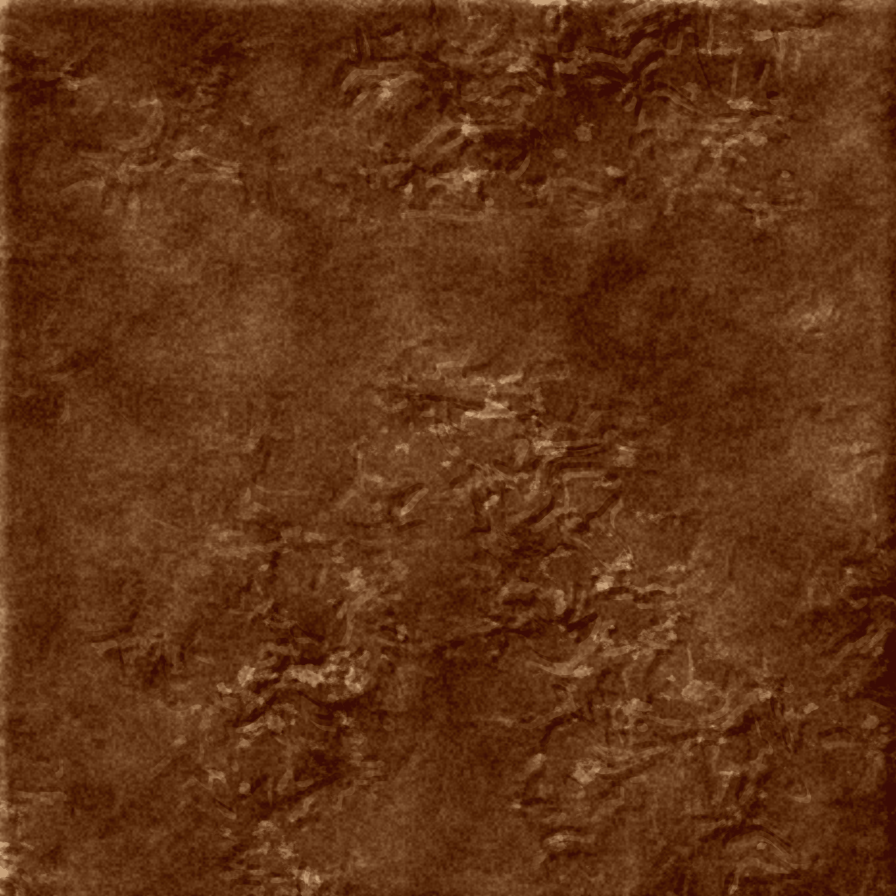
Give the GLSL for this texture, as a Shadertoy shader.

```glsl
float hash(vec2 cell) {
    vec3 q = fract(vec3(cell.xyx) * 0.1031);
    q += dot(q, q.yzx + 33.33);
    return fract((q.x + q.y) * q.z);
}

float noise(vec2 p) {
    vec2 cell = floor(p), f = fract(p);
    f = f * f * (3.0 - 2.0 * f);
    return mix(mix(hash(cell), hash(cell + vec2(1, 0)), f.x),
               mix(hash(cell + vec2(0, 1)), hash(cell + vec2(1, 1)), f.x), f.y);
}

float fbm(vec2 p) {
    float sum = 0.0, amplitude = 0.516;
    for (int i = 0; i < 5; i++) {
        sum += amplitude * noise(p);
        p = mat2(1.6, 1.2, -1.2, 1.6) * p + 17.3;
        amplitude *= 0.5;
    }
    return sum;
}

// Crusty surface height: raised flakes minus small pits
float relief(vec2 p) {
    vec2 warp = vec2(noise(p * 19.0), noise(p * 19.0 + 41.0)) * 0.035;
    float flakes = smoothstep(0.52, 0.68, fbm((p + warp) * vec2(23, 29) + 60.0));
    float pits = smoothstep(0.63, 0.78, noise((p + warp) * vec2(52, 64) + 9.0));
    return flakes - 0.6 * pits;
}

// Leather brown ramp, driven by the red level
vec3 brown(float red) {
    return vec3(red, max(1.06 * red - 0.2, 0.04), max(0.98 * red - 0.293, 0.016));
}

void mainImage(out vec4 fragColor, in vec2 fragCoord) {
    vec2 uv = fragCoord / iResolution.xy;
    vec2 p = uv + 3.0;

    // Broad clouds, with a paler belt below the middle
    float clouds = fbm(p * 4.0) - 0.5;
    float belt = exp(-pow((uv.y - 0.42) / 0.2, 2.0));
    float tone = 0.23 * clouds + 0.045 * (belt - 0.5);

    // Mottling and fine grain
    tone += 0.19 * (fbm(p * 20.0 + 7.0) - 0.5);
    tone += 0.10 * (noise(p * 260.0) - 0.5) + 0.06 * (noise(p * 430.0 + 5.0) - 0.5);

    // Dark stains in scattered patches
    float stain = smoothstep(0.58, 0.76, fbm(p * 13.0 + 31.0));
    tone -= 0.045 * stain;

    // Relief lit from the upper left, stronger in worn patches
    float worn = smoothstep(0.38, 0.68, fbm(p * 6.0 + 83.0) + 0.12 * belt);
    float slope = relief(p + vec2(0.0022, -0.0030)) - relief(p - vec2(0.0022, -0.0030));
    float lit = clamp(-slope, -0.5, 0.7);
    tone -= lit * mix(0.04, 0.16, worn) * (lit < 0.0 ? 1.25 : 0.9);

    // Pale chips
    float chips = smoothstep(0.64, 0.76, fbm(p * vec2(40, 52) + 120.0));
    tone += 0.16 * chips * worn;

    // Bevelled border: light on left and top, dark on right
    float ragged = 0.75 + 0.5 * noise(p * 45.0);
    tone += 0.15 * ragged * exp(-pow(uv.x / 0.009, 2.0));
    tone += 0.15 * ragged * exp(-pow((1.0 - uv.y) / 0.009, 2.0));
    tone -= 0.09 * ragged * exp(-pow((1.0 - uv.x) / 0.010, 2.0));
    tone -= 0.03 * ragged * exp(-pow(uv.y / 0.006, 2.0));

    float red = 0.38 + tone + 1.4 * tone * abs(tone) * step(0.0, tone);
    fragColor = vec4(brown(clamp(red, 0.23, 0.78)), 1.0);
}
```
